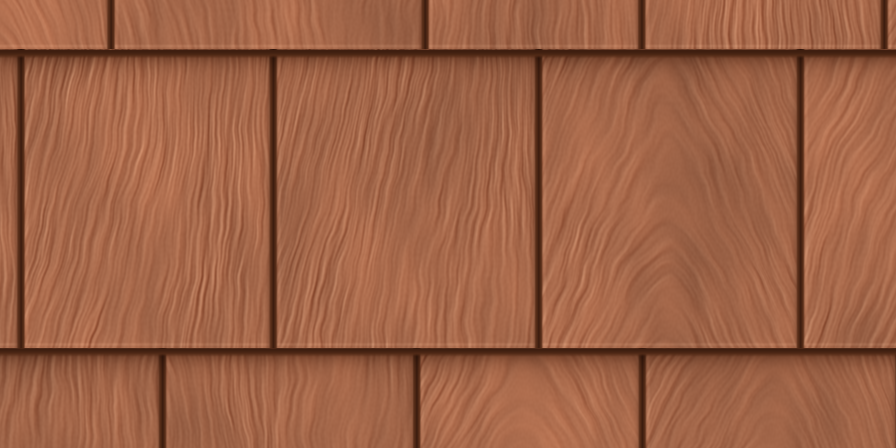
Write a Shadertoy shader that draws this texture.

```glsl
// Courses of embossed cedar shingle siding with staggered joints and wood grain.

// Lengths are in units of the canvas height.
const float COURSE_EDGE = 0.890;    // butt edge of the top course
const float COURSE_HEIGHT = 0.666;
const float JOINT_HALF_WIDTH = 0.0075;
const float BUTT_GAP = 0.0165;
const float SHADOW_LENGTH = 0.024;
const float RELIEF = 0.15;
const float GRAIN_FREQ = 54.0;
const float ARCH_SLOPE = 0.36;

// Joints per course: start, pitch, jitter amount, jitter frequency
const vec4 COURSES[3] = vec4[3](
    vec4(0.302, 0.575,  0.075, 2.1),
    vec4(0.040, 0.580, -0.010, 2.1),
    vec4(0.376, 0.538,  0.018, 2.8));

const vec3 WOOD = vec3(0.645, 0.405, 0.290);
const vec3 WOOD_DARK = vec3(0.42, 0.235, 0.15);
const vec3 GROOVE = vec3(0.33, 0.17, 0.09);
const vec3 GROOVE_CORE = vec3(0.24, 0.115, 0.06);
const vec3 RIM_LIGHT = vec3(0.05, 0.05, 0.045);

struct Board { float left, right, seed, lean, wave; bool arched; };

vec2 gradient(vec2 cell) {
    float a = 6.2832 * fract(sin(dot(cell, vec2(127.1, 311.7))) * 43758.5);
    return vec2(cos(a), sin(a));
}

// Gradient noise, about -0.7 to 0.7
float noise(vec2 p) {
    vec2 i = floor(p), f = p - i;
    vec2 u = f * f * f * (f * (f * 6.0 - 15.0) + 10.0);
    vec2 o = vec2(0.0, 1.0);
    return mix(mix(dot(gradient(i), f), dot(gradient(i + o.yx), f - o.yx), u.x),
               mix(dot(gradient(i + o), f - o), dot(gradient(i + 1.0), f - 1.0), u.x), u.y);
}

float jointX(int course, float i) {
    vec4 c = COURSES[course];
    return c.x + c.y * i + c.z * sin(c.w * i - 0.8);
}

// Board of a course that contains x, with its grain character
Board findBoard(int course, float x) {
    float index = -2.0;
    for (float i = -1.0; i < 5.0; i++)
        if (jointX(course, i) <= x) index = i;
    float row = float(course);
    Board b;
    b.left = jointX(course, index);
    b.right = jointX(course, index + 1.0);
    b.seed = index * 7.3 + row * 17.1;
    b.lean = 0.32 * cos(0.5 * index + 2.0 * (row - 1.0));
    b.wave = mix(0.03, 0.07, fract(0.37 * index + 0.45 * row));
    b.arched = fract(0.2 * index + 0.2 * row + 0.01) > 0.5;
    return b;
}

// Height of the embossed grain, stretched along fanned or arched growth rings
float grainHeight(vec2 p, Board b) {
    vec2 q = p + b.seed;
    float dx = p.x - 0.5 * (b.left + b.right);
    float fan = 0.55 - dx / (b.right - b.left);
    float ring = b.arched ? sqrt(dx * dx + 0.003) + ARCH_SLOPE * p.y : dx - b.lean * p.y * fan;
    ring += b.wave * noise(q * vec2(3.5, 2.0)) + 0.016 * noise(q * vec2(8.0, 7.0));
    ring += 0.005 * noise(q * vec2(22.0, 24.0));
    float coarse = noise(vec2(ring * GRAIN_FREQ, p.y * 5.5) + b.seed);
    float fine = noise(vec2(ring * GRAIN_FREQ * 2.1, p.y * 10.0) - b.seed);
    return smoothstep(-0.35, 0.35, coarse) * 0.7 - 0.35 + 0.5 * fine;
}

vec3 woodFace(vec2 p, Board b) {
    vec2 e = vec2(0.002, -0.0007);
    float slope = grainHeight(p + e, b) - grainHeight(p - e, b);
    float depth = 0.8 + 0.8 * noise(p * vec2(7.0, 4.0) + b.seed);
    float tone = 0.12 * noise(p * vec2(4.0, 2.2) - b.seed) + 0.02 * sin(b.seed * 2.3);
    tone += 0.07 * noise(p * vec2(16.0, 6.0) + b.seed) + 0.06 * grainHeight(p, b);
    vec3 face = WOOD * (1.0 + tone) + RELIEF * depth * slope * vec3(0.95, 1.0, 0.9);
    return face + 0.015 * noise(p * vec2(160.0, 110.0));
}

// Soft line of the given half width around zero
float line(float d, float halfWidth, float blur) {
    return 1.0 - smoothstep(halfWidth - blur, halfWidth + blur, abs(d));
}

void mainImage(out vec4 fragColor, in vec2 fragCoord) {
    vec2 p = fragCoord / iResolution.y;
    float blur = max(0.75 / iResolution.y, 0.003);

    // Course and board
    float drop = (COURSE_EDGE - p.y) / COURSE_HEIGHT;
    int course = clamp(int(floor(drop)) + 1, 0, 2);
    float below = fract(drop) * COURSE_HEIGHT;
    float above = COURSE_HEIGHT - below;
    Board board = findBoard(course, p.x);
    vec3 color = woodFace(p, board);

    // Rounded rims: lit on the left and the butt, shaded on the right
    float fromLeft = p.x - board.left, fromRight = board.right - p.x;
    color += RIM_LIGHT * line(fromLeft - 0.013, 0.003, 0.003);
    color += RIM_LIGHT * line(above - 0.007, 0.003, 0.003);
    color = mix(color, WOOD_DARK, 0.7 * exp(-max(fromRight - JOINT_HALF_WIDTH, 0.0) / 0.005));

    // Joint between boards
    float joint = min(fromLeft, fromRight);
    color = mix(color, GROOVE, line(joint, JOINT_HALF_WIDTH, blur));
    color = mix(color, GROOVE_CORE, line(joint, 0.0025, 0.0025));

    // Gap under each butt and the shadow it casts
    float shadow = exp(-max(below - BUTT_GAP, 0.0) / SHADOW_LENGTH);
    color = mix(color, color * WOOD_DARK / WOOD, 0.9 * shadow);
    float gap = line(below, BUTT_GAP, 0.005) * smoothstep(0.0, blur, below);
    color = mix(color, mix(GROOVE_CORE, GROOVE, smoothstep(0.004, BUTT_GAP, below)), gap);

    fragColor = vec4(clamp(color, 0.0, 1.0), 1.0);
}
```
